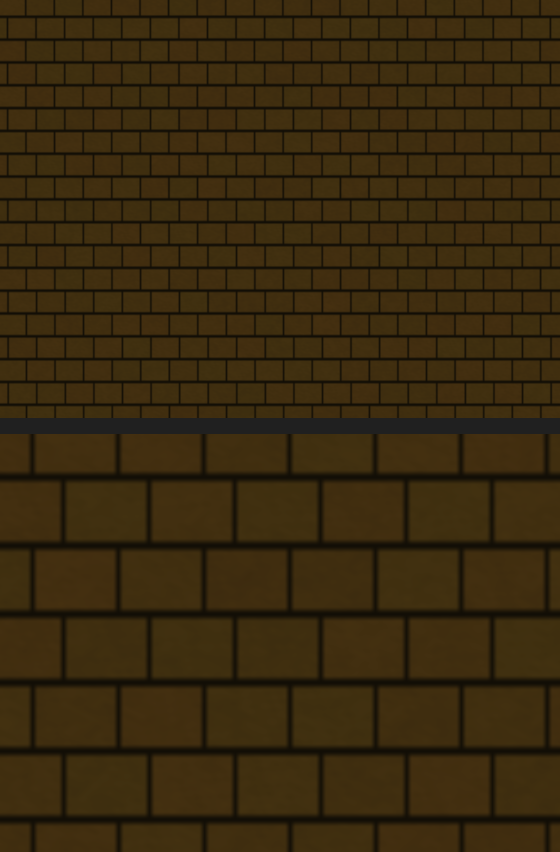
Top: the whole. Bottom: its middle third, enlarged.
A WebGL 2 fragment shader for this texture:

```glsl
#version 300 es
precision highp float;

uniform vec2 u_resolution;
out vec4 fragColor;

// Lengths are fractions of the canvas height
#define BRICK_SIZE vec2(0.06836, 0.0546)
#define TOP_OFFSET 0.264
#define EVEN_JOINT 0.90
#define ODD_JOINT 0.26
#define ROW_DRIFT 0.0016
#define BED_SOFTNESS 0.0063
#define JOINT_SOFTNESS 0.0047
#define JOINT_CORE 0.0010
#define FACE_COLOR vec3(0.252, 0.181, 0.060)
#define MORTAR_COLOR vec3(0.070, 0.055, 0.024)
#define GRAIN_AMOUNT 0.09
#define BRICK_VARIATION 0.04

float hash(vec2 p) {
  return fract(sin(dot(p, vec2(127.1, 311.7))) * 43758.5453);
}

float valueNoise(vec2 p) {
  vec2 cell = floor(p);
  vec2 f = fract(p);
  f = f * f * (3.0 - 2.0 * f);
  float low = mix(hash(cell), hash(cell + vec2(1.0, 0.0)), f.x);
  float high = mix(hash(cell + vec2(0.0, 1.0)), hash(cell + vec2(1.0, 1.0)), f.x);
  return mix(low, high, f.y);
}

// Distance to the nearest whole number
float edgeDistance(float x) {
  return abs(x - floor(x + 0.5));
}

void main() {
  // Height units, measured down from the upper left corner
  vec2 p = vec2(gl_FragCoord.x, u_resolution.y - gl_FragCoord.y) / u_resolution.y;
  float pixel = 1.0 / u_resolution.y;

  // Staggered brick grid
  vec2 grid = p / BRICK_SIZE;
  grid.y += TOP_OFFSET;
  float row = floor(grid.y);
  grid.x -= mix(EVEN_JOINT, ODD_JOINT, mod(row, 2.0)) + ROW_DRIFT * row;
  vec2 brick = vec2(floor(grid.x), row);

  // Soft dark seams: broad beds, thinner upright joints
  float bedDistance = edgeDistance(grid.y) * BRICK_SIZE.y;
  float jointDistance = edgeDistance(grid.x) * BRICK_SIZE.x;
  float bed = smoothstep(0.0, max(BED_SOFTNESS, pixel), bedDistance);
  float joint = smoothstep(-JOINT_CORE, max(JOINT_SOFTNESS, pixel), jointDistance);

  // Faint slanted grain, broader stains and a tint for each brick
  vec2 slanted = vec2(p.x + p.y, p.y - 0.5 * p.x);
  float grain = 0.6 * valueNoise(slanted * vec2(110.0, 190.0))
              + 0.4 * valueNoise(p * 60.0 + 17.0) - 0.5;
  float tone = 1.0 + GRAIN_AMOUNT * grain + BRICK_VARIATION * (hash(brick) - 0.5);
  float warmth = BRICK_VARIATION * (hash(brick + 41.0) - 0.5);
  vec3 face = FACE_COLOR * tone * vec3(1.0 + warmth, 1.0 - warmth, 1.0);

  fragColor = vec4(mix(MORTAR_COLOR, face, bed * joint), 1.0);
}
```
